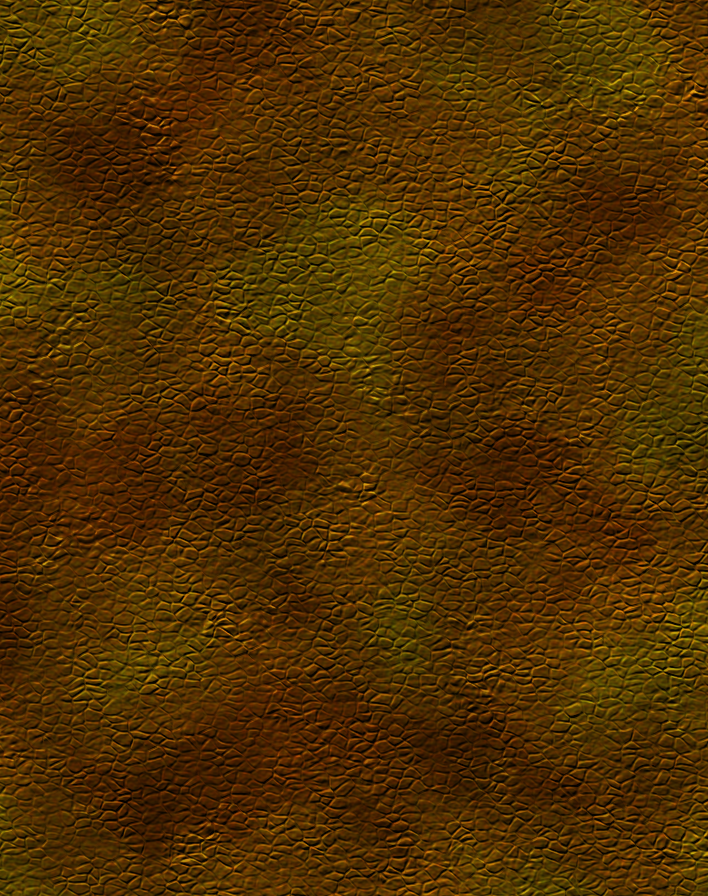
This texture is drawn by a Shadertoy shader. Its source:

```glsl
// Old embossed leather: fine cracked grain in rust, brown and olive blotches.
#define GRAIN_SCALE vec2(62.0, 98.0)   // cracked grains per canvas height
#define GRIT_SCALE vec2(120.0, 165.0)  // small grit on the grains
#define BLOTCH_SCALE 3.4               // large colour clouds
#define PATCH_SCALE 8.5                // rough, crusty spots
#define EMBOSS_STEP 0.0025             // reach of the relief lighting
#define RELIEF 1.2                     // contrast of the relief
#define LIGHT_DIR vec2(-0.35, 0.94)
#define RUST vec3(0.268, 0.125, 0.004)
#define BROWN vec3(0.322, 0.188, 0.008)
#define OLIVE vec3(0.328, 0.248, 0.010)
#define GLINT vec3(0.15, 0.16, 0.04)

float hash(vec2 cell) {
    vec3 q = fract(cell.xyx * vec3(0.1031, 0.1030, 0.0973));
    q += dot(q, q.yzx + 33.33);
    return fract((q.x + q.y) * q.z);
}

// Dot product of a corner's random unit gradient with the offset to it
float corner(vec2 cell, vec2 offset) {
    float angle = 6.2832 * hash(cell);
    return dot(vec2(cos(angle), sin(angle)), offset);
}

float gradientNoise(vec2 p) {
    vec2 i = floor(p), f = p - i;
    vec2 u = f * f * f * (f * (f * 6.0 - 15.0) + 10.0);
    vec2 e = vec2(1.0, 0.0);
    float low = mix(corner(i, f), corner(i + e.xy, f - e.xy), u.x);
    float high = mix(corner(i + e.yx, f - e.yx), corner(i + e.xx, f - e.xx), u.x);
    return mix(low, high, u.y);
}

float fbm(vec2 p) {
    float sum = 0.0, amplitude = 1.0;
    for (int octave = 0; octave < 4; octave++) {
        sum += amplitude * gradientNoise(p);
        p = mat2(1.6, 1.2, -1.2, 1.6) * p + 17.3;
        amplitude *= 0.5;
    }
    return sum;
}

// Distance to the cracks between scattered cells: zero on a crack
float crackDistance(vec2 p) {
    vec2 i = floor(p), f = p - i;
    float nearest = 8.0, second = 8.0;
    for (int y = -1; y <= 1; y++) {
        for (int x = -1; x <= 1; x++) {
            vec2 cell = vec2(x, y);
            vec2 seed = vec2(hash(i + cell), hash(i + cell + 71.0));
            float d = length(cell + seed - f);
            second = min(second, max(nearest, d));
            nearest = min(nearest, d);
        }
    }
    return second - nearest;
}

// Height of the hide: cracked plateaus, grit, and crust in rough spots
float hideHeight(vec2 p, float rough) {
    vec2 warp = vec2(gradientNoise(p * 47.0), gradientNoise(p * 47.0 + 57.0));
    vec2 q = p + 0.006 * warp;
    float depth = 0.55 + 0.7 * gradientNoise(p * 26.0 + 19.0);
    float plateau = depth * smoothstep(0.0, 0.32, crackDistance(q * GRAIN_SCALE));
    float grain = gradientNoise(q * GRAIN_SCALE * 0.9 + 40.0);
    float grit = gradientNoise(q * GRIT_SCALE + 90.0);
    float dust = gradientNoise(p * GRIT_SCALE * 1.7 + 170.0);
    float crust = gradientNoise(q * GRAIN_SCALE * 0.65 + 130.0);
    return plateau + 0.5 * grain + 0.42 * grit + 0.26 * dust
        + rough * (1.3 * crust + 0.6 * grit);
}

void mainImage(out vec4 fragColor, in vec2 fragCoord) {
    vec2 p = fragCoord / iResolution.y + 2.0;

    // Colour clouds
    float tone = fbm(p * vec2(1.0, 1.15) * BLOTCH_SCALE + 5.0);
    vec3 color = mix(BROWN, OLIVE, smoothstep(0.05, 0.46, tone));
    color = mix(color, RUST, smoothstep(0.04, 0.40, -tone));
    color *= 1.0 + 0.34 * fbm(p * 5.0 + 71.0);

    // Small hue speckle
    float speckle = gradientNoise(p * GRIT_SCALE * 1.3 + 210.0);
    color *= vec3(1.0 - 0.16 * speckle, 1.0 + 0.22 * speckle, 1.0);

    // Relief lit from above
    float rough = smoothstep(0.14, 0.58, fbm(p * PATCH_SCALE + 33.0));
    vec2 reach = 0.5 * EMBOSS_STEP * LIGHT_DIR;
    float slope = hideHeight(p - reach, rough) - hideHeight(p + reach, rough);
    float strength = RELIEF * (1.0 + 0.5 * gradientNoise(p * 6.0 + 150.0));
    color *= clamp(1.0 + strength * slope, 0.1, 1.9);
    color += GLINT * smoothstep(0.3, 1.2, slope) * (0.6 + 0.8 * rough);

    fragColor = vec4(clamp(color, 0.0, 1.0), 1.0);
}
```
